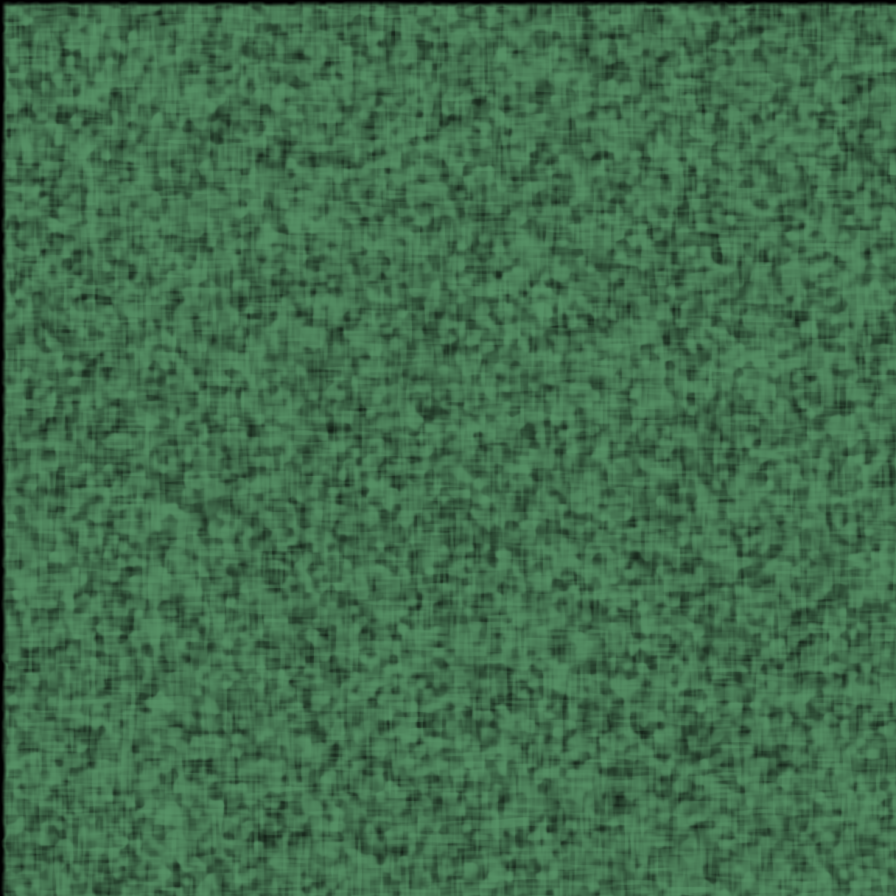
Write a WebGL 1 fragment shader that draws this texture.

```glsl
precision highp float;
// Green woven cloth: soft cellular blotches crossed by fine warp and weft
// streaks. Every layer is the same blurred cellular noise, stretched by its
// cell counts; the summed shade darkens one dye colour.
uniform vec2 u_resolution;

const vec3 DYE = vec3(0.592, 1.0, 0.698);
const float BRIGHTEST = 0.575;
const float SHADE_DEPTH = 0.5;

// Three random values in 0..1 for a cell.
vec3 hash3(vec2 cell) {
  vec3 p = fract(cell.xyx * vec3(0.1031, 0.1030, 0.0973));
  p += dot(p, p.yxz + 33.33);
  return fract((p.xxy + p.yzz) * p.zyx);
}

// Cellular noise: random tones at jittered points, blended by Gaussian weights.
float softCells(vec2 p, float falloff, float seed) {
  vec2 cell = floor(p);
  vec2 local = p - cell;
  float toneSum = 0.0;
  float weightSum = 0.0;
  for (int j = -1; j <= 1; j++) {
    for (int i = -1; i <= 1; i++) {
      vec2 offset = vec2(float(i), float(j));
      vec3 point = hash3(cell + offset + seed);
      vec2 away = offset + mix(vec2(0.1), vec2(0.9), point.xy) - local;
      float weight = exp(-falloff * dot(away, away));
      toneSum += weight * point.z;
      weightSum += weight;
    }
  }
  return toneSum / weightSum;
}

// Ragged fade from a black border, by distance to that side.
float borderFade(float distance, float raggedness) {
  return smoothstep(0.001, 0.008, distance + 0.003 * (raggedness - 0.5));
}

void main() {
  vec2 uv = gl_FragCoord.xy / u_resolution;

  // Blotches and the two thread directions
  float blotch = softCells(uv * 112.0, 4.0, 17.0);
  float weft = softCells(uv * vec2(44.0, 320.0), 4.0, 131.0);
  float warp = softCells(uv * vec2(320.0, 44.0), 4.0, 257.0);

  // Squaring keeps light areas smooth and lets dark specks stand out
  float shade = 0.55 * blotch + 0.23 * (weft + warp);
  shade = max(shade, 0.0);
  float light = BRIGHTEST - SHADE_DEPTH * shade * shade;

  // Dark left and top borders
  light *= borderFade(uv.x, blotch) * borderFade(1.0 - uv.y, blotch);

  gl_FragColor = vec4(DYE * light, 1.0);
}
```
